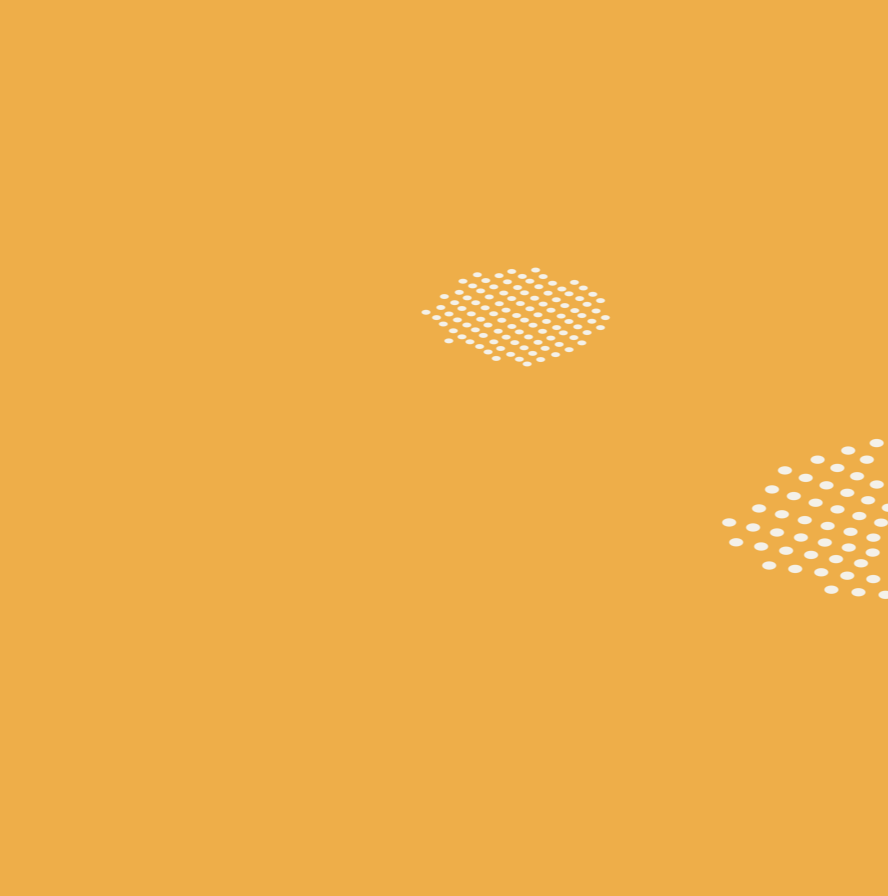
Give the GLSL for this background, as a Shadertoy shader.

```glsl
const vec3 AMBER = vec3(0.933, 0.682, 0.286);
const vec3 IVORY = vec3(0.955, 0.945, 0.915);

// Coverage of a soft-edged oval, offset is measured from its centre
float oval(vec2 offset, vec2 radii, float blur) {
    float dist = (length(offset / radii) - 1.0) * radii.y;
    return 1.0 - smoothstep(-blur, blur, dist);
}

// Small uneven shift from layered sines
vec2 wobble(vec2 cell, float amount) {
    vec2 slow = sin(cell.yx * vec2(2.3, 1.7) + cell * 1.1);
    vec2 fast = sin(cell * vec2(4.1, 5.3) + cell.yx * 2.9);
    return amount * (slow + 0.5 * fast);
}

// Positive inside a lens with pointed left and right tips
float lens(vec2 offset, vec2 halfSize) {
    vec2 q = offset / halfSize;
    return 1.0 - q.x * q.x - abs(q.y);
}

// Skewed lattice of ovals kept where their centres fall in a lens
float latticeLeaf(vec2 p, vec2 centre, vec2 halfSize, vec2 anchor, mat2 lattice,
                  vec2 radii, float blur) {
    vec2 nearest = round(inverse(lattice) * (p - anchor));
    float cover = 0.0;
    for (int y = -1; y <= 1; y++) {
        for (int x = -1; x <= 1; x++) {
            vec2 cell = nearest + vec2(x, y);
            vec2 dot0 = anchor + lattice * cell + wobble(cell, 0.0008);
            if (lens(dot0 - centre, halfSize) > -0.06) {
                cover = max(cover, oval(p - dot0, radii, blur));
            }
        }
    }
    return cover;
}

// Centre of an oval in a fan of rows that bend away from a spine
vec2 fanPoint(float column, float row, vec2 spine) {
    float bend = row > 0.0 ? 0.01094 * row - 0.0078 : -0.0125 * row;
    vec2 rowStart = spine + vec2(bend, 0.0185 * row);
    vec2 columnStep = vec2(0.0267 - 0.00117 * row, -0.0056 - 0.00091 * row);
    return rowStart + (column - 4.0) * columnStep;
}

// Larger leaf, cut by the right side of the canvas
float fanLeaf(vec2 p, vec2 spine, vec2 radii, float blur) {
    float cover = 0.0;
    for (float row = -3.0; row <= 6.0; row++) {
        float first = ceil(row < 0.0 ? row * row / 3.0 - 0.4 : row * row * 0.11);
        float last = row < 0.0 ? 5.0 : (row > 4.0 ? 4.0 : 6.0);
        for (float column = first; column <= last; column++) {
            vec2 centre = fanPoint(column, row, spine);
            cover = max(cover, oval(p - centre, radii, blur));
        }
    }
    return cover;
}

void mainImage(out vec4 fragColor, in vec2 fragCoord) {
    vec2 p = fragCoord / iResolution.y;
    float blur = 0.7 / iResolution.y;

    // Lattice columns: step along a row, step to the next row
    mat2 lattice = mat2(0.0151, 0.00586, 0.00977, -0.00638);
    float small = latticeLeaf(p, vec2(0.5788, 0.6478), vec2(0.1094, 0.0521),
                              vec2(0.526, 0.6497), lattice, vec2(0.0049, 0.0027), blur);
    float large = fanLeaf(p, vec2(0.9206, 0.3945), vec2(0.0078, 0.0046), blur);

    fragColor = vec4(mix(AMBER, IVORY, max(small, large)), 1.0);
}
```
